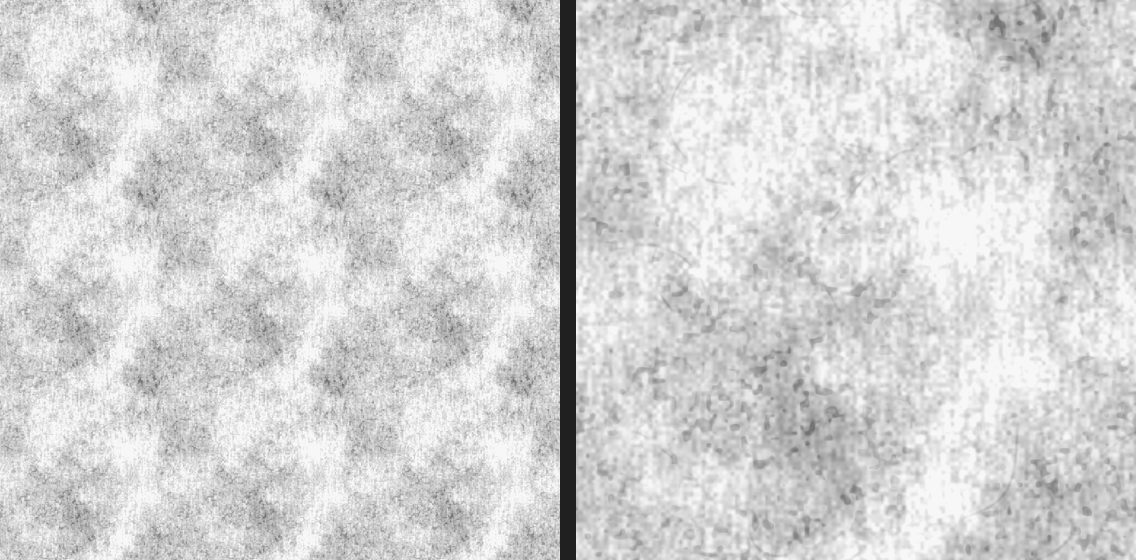
Left, the full canvas; right, a detail of the centre.
This texture is drawn by a Shadertoy shader. Its source:

```glsl
#define REPEATS 3.0
#define BASE_TONE 0.862
#define CLOUD_AMOUNT 0.56
#define FIBRE_AMOUNT 0.13
#define GRAIN_AMOUNT 0.16
#define SPECK_AMOUNT 0.17
#define SCRATCH_AMOUNT 0.10
#define SCRATCH_WIDTH 0.005
#define SCRATCHES 18
#define WARP 0.11

// Stains in one repeat: centre, radius, change of tone
const vec4 STAINS[12] = vec4[12](
    vec4(0.77, 0.93, 0.09, -0.15), vec4(0.83, 0.78, 0.10, -0.10),
    vec4(0.35, 0.33, 0.11, -0.15), vec4(0.43, 0.14, 0.10, -0.12),
    vec4(0.05, 0.61, 0.07, -0.10), vec4(0.08, 0.30, 0.15, -0.06),
    vec4(0.90, 0.12, 0.12, -0.06), vec4(0.97, 0.71, 0.09, -0.06),
    vec4(0.25, 0.75, 0.15, 0.13), vec4(0.63, 0.57, 0.14, 0.06),
    vec4(0.70, 0.32, 0.10, 0.08), vec4(0.60, 0.12, 0.08, 0.09));

// Integer hash, 0 to 1
float hash(vec2 cell, float seed) {
    uvec3 v = uvec3(cell, seed) * uvec3(1597u, 7919u, 3571u);
    uint h = v.x * 747796u + v.y * 28913u + v.z * 9781u + 1013u;
    h = (h ^ (h >> 15)) * 739391u;
    h = (h ^ (h >> 13)) * 974711u;
    h ^= h >> 16;
    return float(h & 65535u) / 65535.0;
}

// Value noise that wraps after one unit
float noise(vec2 p, vec2 period, float seed) {
    vec2 q = fract(p) * period;
    vec2 f = fract(q);
    vec2 a = mod(floor(q), period);
    vec2 b = mod(a + 1.0, period);
    f = f * f * (3.0 - 2.0 * f);
    return mix(mix(hash(a, seed), hash(vec2(b.x, a.y), seed), f.x),
               mix(hash(vec2(a.x, b.y), seed), hash(b, seed), f.x), f.y);
}

float clouds(vec2 p) {
    float sum = 0.0, total = 0.0, weight = 1.0, period = 5.0;
    for (int i = 0; i < 6; i++) {
        sum += weight * noise(p, vec2(period), float(i) + 1.0);
        total += weight;
        weight *= 0.74;
        period = period * 2.0 - 1.0;
    }
    return sum / total;
}

// Shortest offset between two points on the repeating tile
vec2 wrapOffset(vec2 p, vec2 centre) {
    return fract(p - centre + 0.5) - 0.5;
}

float stains(vec2 p) {
    float tone = 0.0;
    for (int i = 0; i < 12; i++) {
        vec4 s = STAINS[i];
        vec2 d = wrapOffset(p, s.xy) / s.z;
        tone += s.w * exp(-dot(d, d));
    }
    return tone;
}

// Thin broken arcs
float scratches(vec2 p) {
    float mark = 0.0;
    for (int i = 0; i < SCRATCHES; i++) {
        vec2 id = vec2(i, 0);
        vec2 d = wrapOffset(p, vec2(hash(id, 31.0), hash(id, 32.0)));
        float radius = mix(0.05, 0.24, hash(id, 33.0));
        float angle = 6.2832 * hash(id, 34.0);
        float facing = dot(d, vec2(cos(angle), sin(angle))) / max(length(d), 0.001);
        float line = 1.0 - smoothstep(0.0, SCRATCH_WIDTH, abs(length(d) - radius));
        mark = max(mark, line * smoothstep(0.45, 0.9, facing));
    }
    return mark;
}

void mainImage(out vec4 fragColor, in vec2 fragCoord) {
    vec2 p = fract(fragCoord / iResolution.xy * REPEATS);

    // Ragged outlines for the stains
    vec2 bend = vec2(noise(p, vec2(9), 11.0), noise(p, vec2(9), 12.0)) - 0.5;
    vec2 fray = vec2(noise(p, vec2(31), 13.0), noise(p, vec2(31), 14.0)) - 0.5;
    vec2 warped = p + WARP * (bend + 0.5 * fray);

    float tone = BASE_TONE + stains(warped);
    tone += CLOUD_AMOUNT * (clouds(p + 0.25 * WARP * bend) - 0.5);

    // Dirt gathers in the darker areas
    float dirt = 1.0 - smoothstep(0.72, 0.96, tone);
    float speck = mix(noise(p, vec2(46), 21.0), noise(p, vec2(97), 22.0), 0.55);
    tone -= SPECK_AMOUNT * smoothstep(0.58, 0.76, speck) * mix(0.25, 1.0, dirt);

    float broken = smoothstep(0.25, 0.7, noise(p, vec2(37), 23.0));
    tone -= SCRATCH_AMOUNT * scratches(p + 0.3 * WARP * bend) * broken;

    // Upright fibres and fine grain
    tone += FIBRE_AMOUNT * (noise(p, vec2(113, 27), 24.0) - 0.5);
    tone += GRAIN_AMOUNT * (noise(p, vec2(128), 25.0) - 0.5);

    fragColor = vec4(vec3(clamp(tone, 0.45, 0.97)), 1.0);
}
```
